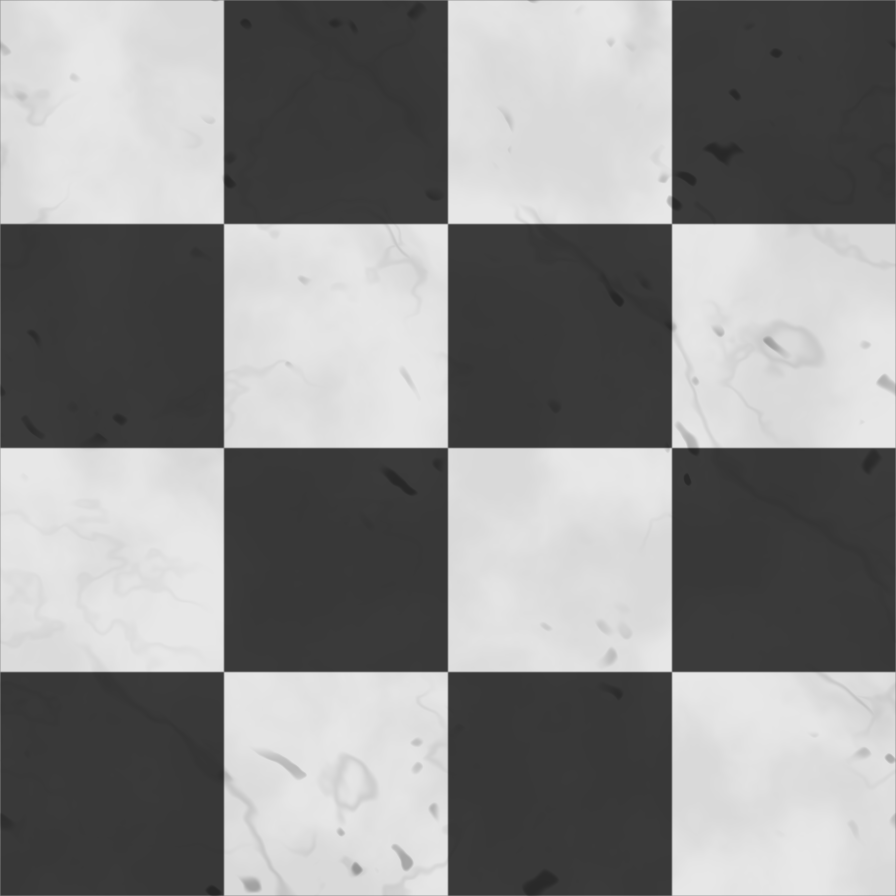
This pattern is drawn by a three.js fragment shader. Its source:

```glsl
varying vec2 vUv;

const float TILES = 4.0;            // tiles across and down
const float EDGE = 0.004;           // half width of the joint blend, in tiles
const vec3 LIGHT_PALE = vec3(0.905);
const vec3 LIGHT_CLOUD = vec3(0.850);
const vec3 DARK_BASE = vec3(0.224);
const float LIGHT_VEIN = 0.10;      // how far each mark darkens its stone
const float LIGHT_SMUDGE = 0.07;
const float LIGHT_FLECK = 0.22;
const float DARK_CLOUD = 0.012;
const float DARK_VEIN = 0.018;
const float DARK_FLECK = 0.07;

float hash(vec2 p, float seed) {
  vec3 q = fract(p.xyx * 0.1031 + seed * 0.1370);
  q += dot(q, q.yzx + 33.33);
  return fract((q.x + q.y) * q.z);
}

// Value noise whose lattice wraps after the given whole period
float noise(vec2 p, vec2 period, float seed) {
  vec2 cell = floor(p);
  vec2 f = p - cell;
  vec2 u = f * f * f * (f * (f * 6.0 - 15.0) + 10.0);
  vec2 a = mod(cell, period);
  vec2 b = mod(cell + 1.0, period);
  return mix(mix(hash(a, seed), hash(vec2(b.x, a.y), seed), u.x),
             mix(hash(vec2(a.x, b.y), seed), hash(b, seed), u.x), u.y);
}

float fbm(vec2 uv, vec2 freq, float seed) {
  float sum = 0.0;
  float total = 0.0;
  float gain = 1.0;
  for (int i = 0; i < 5; i++) {
    sum += gain * noise(uv * freq, freq, seed + float(i));
    total += gain;
    gain *= 0.5;
    freq *= 2.0;
  }
  return sum / total;
}

// Thin lines along a noise contour, broken into patches
float veins(vec2 uv, vec2 freq, float width, float seed) {
  float line = 1.0 - smoothstep(0.0, width, abs(fbm(uv, freq, seed) - 0.5));
  float patches = smoothstep(0.45, 0.80, noise(uv * 7.0, vec2(7.0), seed + 7.0));
  return line * patches;
}

// Sparse small spots, gathered in a few places
float flecks(vec2 uv, vec2 diagonal, float seed) {
  vec2 freq = vec2(44.0, 30.0);
  float spots = smoothstep(0.80, 0.97, noise(diagonal * freq, freq, seed));
  return spots * smoothstep(0.66, 0.84, noise(uv * 13.0, vec2(13.0), seed + 3.0));
}

// Signed distance to the nearest joint, alternating from tile to tile
vec2 alternate(vec2 p) {
  return 0.5 - abs(mod(p + 0.5, 2.0) - 1.0);
}

void main() {
  vec2 tile = mod(floor(vUv * TILES), TILES);
  float wear = mix(0.35, 1.0, hash(tile, 5.0));

  // Warped coordinates; whole-number shear keeps the diagonal grain seamless
  vec2 warp = vec2(fbm(vUv, vec2(6.0), 11.0), fbm(vUv, vec2(6.0), 21.0)) - 0.5;
  vec2 uv = vUv + 0.06 * warp;
  vec2 diagonal = vec2(uv.x + uv.y, uv.x - uv.y);

  // Marks shared by both stones
  float cloud = smoothstep(0.25, 0.75, fbm(uv, vec2(9.0, 8.0), 31.0));
  float vein = max(veins(diagonal, vec2(4.0, 2.0), 0.035, 41.0),
                   0.7 * veins(uv, vec2(5.0, 6.0), 0.025, 61.0));
  float smudge = smoothstep(0.60, 0.82, fbm(diagonal, vec2(6.0, 3.0), 81.0));
  float fleck = flecks(uv, diagonal, 91.0);

  vec3 light = mix(LIGHT_PALE, LIGHT_CLOUD, cloud)
             - wear * (LIGHT_VEIN * vein + LIGHT_SMUDGE * smudge)
             - LIGHT_FLECK * fleck;
  vec3 dark = DARK_BASE + DARK_CLOUD * (0.5 - cloud)
            - wear * DARK_VEIN * vein - DARK_FLECK * fleck;

  // Checkerboard with a dark tile at the origin
  vec2 side = clamp(alternate(vUv * TILES) / EDGE, -1.0, 1.0);
  float isLight = 0.5 - 0.5 * side.x * side.y;
  gl_FragColor = vec4(mix(dark, light, isLight), 1.0);
}
```
